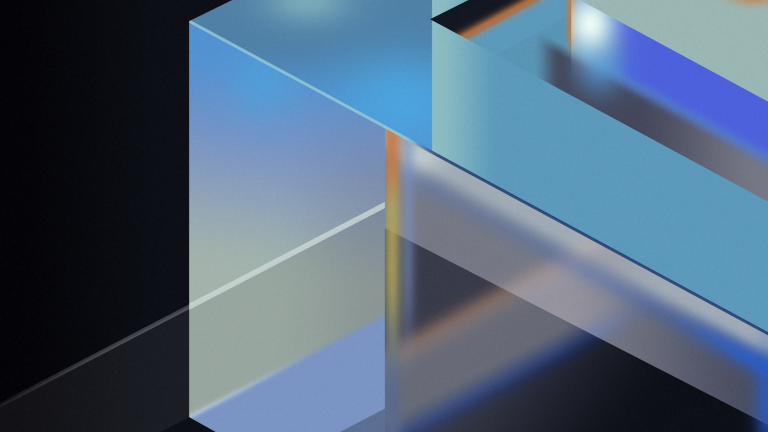
Reproduce this background procedurally as a Shadertoy shader.

```glsl
// Translucent glass blocks on black, with blue faces, soft beams and prismatic edges.

const vec2 CANVAS = vec2(16, 9);  // working units
const float FALL = -0.54;         // slope of the long block edges
const float RISE = 0.52;          // slope of the inner reflections
const float LEFT_X = 3.94;        // outer vertical edge
const float FRONT_X = 8.02;       // front vertical edge
const float BAR_X = 9.0;          // start of the pale bar
const float GRAIN = 0.012;
const vec2 CORNER = vec2(3.94, 8.56);
const vec2 FOOT = vec2(3.94, 0.31);
const vec2 RIM = vec2(8.96, 8.6);

const vec3 BLACK = vec3(0.015, 0.015, 0.03);
const vec3 NIGHT = vec3(0.05, 0.06, 0.09);
const vec3 SLATE = vec3(0.22, 0.23, 0.29);
const vec3 SMOKE = vec3(0.46, 0.47, 0.52);
const vec3 MIST = vec3(0.63, 0.67, 0.71);
const vec3 SAGE = vec3(0.64, 0.70, 0.67);
const vec3 PEARL = vec3(0.80, 0.85, 0.84);
const vec3 AZURE = vec3(0.32, 0.57, 0.82);
const vec3 STEEL = vec3(0.31, 0.50, 0.65);
const vec3 CYAN = vec3(0.29, 0.66, 0.88);
const vec3 TEAL = vec3(0.36, 0.60, 0.73);
const vec3 AQUA = vec3(0.55, 0.74, 0.76);
const vec3 HAZE = vec3(0.48, 0.58, 0.77);
const vec3 VIOLET = vec3(0.30, 0.38, 0.86);
const vec3 COBALT = vec3(0.16, 0.36, 0.78);
const vec3 AMBER = vec3(0.80, 0.47, 0.24);
const vec3 OLIVE = vec3(0.70, 0.65, 0.36);

float edgeWidth;

// Antialiased step
float side(float d) { return smoothstep(-edgeWidth, edgeWidth, d); }

// Height above the line through a with slope k
float above(vec2 p, vec2 a, float k) { return p.y - a.y - k * (p.x - a.x); }

float bump(float x, float width) { x /= width; return exp(-x * x); }

float glow(vec2 p, float x, float y, float rx, float ry) {
  return bump(p.x - x, rx) * bump(p.y - y, ry);
}

float hash(vec2 p) {
  vec3 q = fract(p.xyx * 0.1031);
  q += dot(q, q.yzx + 33.33);
  return fract((q.x + q.y) * q.z);
}

vec3 backdrop(vec2 p, float ray) {
  vec3 c = mix(BLACK, NIGHT, smoothstep(0.0, LEFT_X, p.x));
  c += 0.055 * side(-ray) * side(above(p, FOOT, RISE));
  return c + 0.2 * side(0.05 - abs(ray)) * smoothstep(-1.5, 3.0, p.x);
}

vec3 leftFace(vec2 p, float ray) {
  vec3 c = mix(SAGE, HAZE, smoothstep(3.0, 6.3, p.y + 0.15 * (p.x - 6.0)));
  c = mix(c, AZURE, smoothstep(5.6, 8.2, p.y + 0.1 * (p.x - LEFT_X)));
  c = mix(c, CYAN, 0.5 * glow(p, 5.5, 7.3, 0.7, 0.8));
  c = mix(c, SMOKE, 0.3 * smoothstep(5.5, FRONT_X, p.x) * smoothstep(7.5, 5.0, p.y));
  c *= 1.0 - 0.07 * side(-ray);
  c = mix(c, PEARL, 0.8 * side(0.065 - abs(ray)));
  // Reflected floor
  float floorLine = above(p, FOOT, RISE);
  c = mix(c, HAZE, smoothstep(0.12, -0.12, floorLine));
  c += 0.12 * bump(floorLine, 0.07) * smoothstep(7.0, 4.0, p.x);
  return c * (1.0 - 0.25 * side(-above(p, vec2(7.08, 0), RISE)));
}

vec3 rightFace(vec2 p, float depth) {
  float s = (p.x - FRONT_X) / 8.0;
  vec3 dark = mix(SLATE, NIGHT, smoothstep(0.2, 0.85, s + 0.08 * (2.0 - p.y)));
  vec3 pane = mix(SMOKE, SLATE * 1.3, smoothstep(0.5, 1.0, s));
  pane = mix(pane, MIST, smoothstep(0.85, 0.25, depth));
  float inPane = side(above(p, vec2(8.02, 4.25), -0.514));
  vec3 c = mix(dark, pane, inPane);
  // Slanted beam with warm upper and cool lower fringes
  float top = above(p, vec2(8.33, 1.71), -FALL);
  float low = above(p, vec2(8.54, 0.04), RISE);
  float fade = smoothstep(14.2, 11.5, p.x);
  float beam = smoothstep(0.4, -0.4, top) * smoothstep(-0.25, 0.55, low);
  c = mix(c, mix(SMOKE * 0.93, vec3(0.60, 0.59, 0.63), inPane), 0.9 * beam * fade);
  c += vec3(0.16, 0.08, 0.01) * bump(top, 0.28) * fade * (1.0 - 0.6 * inPane);
  c += vec3(-0.03, 0.02, 0.15) * bump(low, 0.28) * fade;
  // Blue refraction beneath the long edge
  float ends = mix(0.35, 0.9, smoothstep(0.25, 0.5, abs(s - 0.45)));
  c = mix(c, mix(HAZE * 0.85, COBALT, s), ends * bump(depth - 0.72, 0.28));
  c = mix(c, PEARL, 0.65 * glow(p, 8.75, 5.75, 0.5, 0.35));
  return mix(c, COBALT, 0.8 * glow(p, 16.0, 0.6, 0.28, 1.1));
}

vec3 roofFace(vec2 p) {
  vec3 c = mix(AZURE, STEEL, smoothstep(6.6, 8.3, p.y));
  c = mix(c, CYAN, 0.8 * glow(p, 8.4, 6.9, 1.4, 1.0));
  c = mix(c, AQUA, 0.7 * glow(p, 6.4, 9.0, 0.9, 0.5));
  vec3 bar = mix(AQUA, TEAL, smoothstep(0.0, 1.5, p.x - BAR_X));
  return mix(c, bar, side(p.x - BAR_X));
}

vec3 innerWell(vec2 p) {
  float streak = above(p, vec2(9.58, 8.2), -FALL);
  vec3 c = mix(NIGHT * 1.5, TEAL, smoothstep(0.1, -0.15, streak));
  c = mix(c, AMBER, 0.8 * bump(streak, 0.13));
  c = mix(c, TEAL * 0.97, side(-above(p, vec2(10.5, 7.95), -FALL)));
  // Shadowed slab and the light falling through the slot
  float slab = above(p, vec2(12.7, 7.45), FALL);
  vec3 shade = mix(SLATE * 1.2, SMOKE, smoothstep(13.0, 16.0, p.x));
  c = mix(c, shade, smoothstep(0.15, -0.2, slab) * smoothstep(11.1, 11.7, p.x));
  c = mix(c, VIOLET, smoothstep(-0.3, 0.35, slab) * smoothstep(12.3, 13.2, p.x));
  c = mix(c, AZURE, 0.8 * glow(p, 12.5, 7.6, 0.5, 0.55));
  c = mix(c, AMBER, 0.8 * bump(p.x - 11.9, 0.1) * smoothstep(7.7, 8.4, p.y));
  return mix(c, PEARL * 1.15, side(p.x - 11.9) * glow(p, 12.3, 8.5, 0.5, 0.6));
}

void mainImage(out vec4 fragColor, in vec2 fragCoord) {
  vec2 p = fragCoord / iResolution.xy * CANVAS;
  edgeWidth = 0.75 * CANVAS.y / iResolution.y;
  float ray = above(p, vec2(0, 0.56), RISE), ridge = above(p, CORNER, FALL);
  // Walls and the prismatic front edge
  float strip = p.x - FRONT_X, lit = smoothstep(0.8, 3.5, p.y);
  vec3 walls = mix(leftFace(p, ray), rightFace(p, -ridge), side(strip));
  vec3 fringe = mix(OLIVE, AMBER, smoothstep(4.5, 5.8, p.y));
  fringe = mix(HAZE * 0.72, fringe, lit);
  walls = mix(walls, fringe, 0.85 * side(strip) * bump(strip - 0.15, 0.2));
  walls = mix(walls, HAZE, 0.5 * lit * bump(strip - 0.48, 0.15));
  // Roof, sunken well and far face
  vec3 roof = mix(roofFace(p), innerWell(p), side(above(p, RIM, FALL)) * side(-above(p, RIM, 0.5)));
  vec3 far = mix(mix(SAGE, AQUA, 0.4), AMBER, 0.7 * glow(p, 15.7, 9.05, 0.45, 0.16));
  roof = mix(roof, far, side(above(p, vec2(12.08, 9), FALL)));
  // Long edge, bright then dark
  vec3 block = mix(walls, roof, side(ridge));
  vec3 line = mix(AQUA * 1.1, COBALT * 0.5, smoothstep(8.4, 9.2, p.x));
  block = mix(block, line, 0.75 * side(0.035 - abs(ridge)));
  // Silhouette
  float shape = side(p.x - LEFT_X) * side(-above(p, CORNER, 0.49));
  shape *= max(side(above(p, FOOT, -0.56)), side(strip));
  vec3 color = mix(backdrop(p, ray), block, shape);
  color += GRAIN * (hash(floor(p * 32.0)) - 0.5);
  fragColor = vec4(clamp(color, 0.0, 1.0), 1);
}
```
